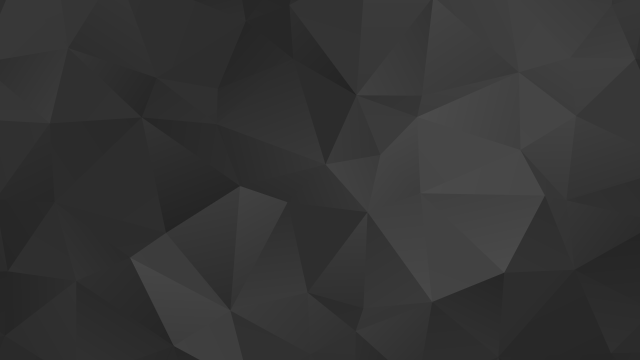
A Shadertoy shader for this background:

```glsl
// Dark charcoal low-poly background of softly shaded, irregular triangles.

const float CELL_SIZE = 0.205;   // mesh spacing, in canvas heights
const float JITTER = 0.84;       // vertex wander, in cells (below 1 keeps quads simple)
const float BASE_TONE = 0.147;
const float FACET_RANGE = 0.042;
const float GLOW_RANGE = 0.112;
const float SLOPE_RANGE = 0.045;

float hash(vec2 p) {
    return fract(sin(dot(p, vec2(127.1, 311.7))) * 43758.5453);
}

float cross2(vec2 a, vec2 b) {
    return a.x * b.y - a.y * b.x;
}

// Mesh vertex: a grid point moved at random inside its own cell.
vec2 meshVertex(vec2 id) {
    vec2 offset = vec2(hash(id + 3.7), hash(id + 41.3)) - 0.5;
    return id + JITTER * offset;
}

float glow(vec2 p, vec2 centre, float radius) {
    vec2 d = (p - centre) / radius;
    return exp(-dot(d, d));
}

// Broad pools of light, in canvas heights.
float lightField(vec2 p) {
    float light = glow(p, vec2(1.25, 0.48), 0.33);
    light += glow(p, vec2(1.58, 0.87), 0.33);
    light += 0.8 * glow(p, vec2(0.60, 0.18), 0.23);
    light += 0.6 * glow(p, vec2(1.15, 0.95), 0.20);
    light += 0.5 * glow(p, vec2(0.05, 0.90), 0.20);
    return min(light, 1.1);
}

// Distance to the inside of a counter-clockwise edge.
float edgeDistance(vec2 p, vec2 a, vec2 b) {
    vec2 edge = b - a;
    return cross2(edge, p - a) / max(length(edge), 1e-4);
}

float triangleCoverage(vec2 p, vec2 a, vec2 b, vec2 c, float pixel) {
    float inside = min(edgeDistance(p, a, b),
                       min(edgeDistance(p, b, c), edgeDistance(p, c, a)));
    return clamp(0.5 + inside / pixel, 0.0, 1.0);
}

// Flat tone of a facet plus a gentle slope in a random direction.
float facetTone(vec2 p, vec2 centre) {
    float angle = 6.2832 * hash(centre + 5.1);
    vec2 direction = vec2(cos(angle), sin(angle));
    float slope = SLOPE_RANGE * hash(centre + 9.2) * dot(p - centre, direction);
    float light = lightField(centre * CELL_SIZE) * mix(0.55, 1.1, hash(centre + 2.4));
    return BASE_TONE + FACET_RANGE * hash(centre) + GLOW_RANGE * light + slope;
}

// Weighted tone in x, weight in y.
vec2 shadeTriangle(vec2 p, vec2 a, vec2 b, vec2 c, float pixel) {
    float coverage = triangleCoverage(p, a, b, c, pixel);
    return coverage * vec2(facetTone(p, (a + b + c) / 3.0), 1.0);
}

// Split a quad along its shorter diagonal that stays inside it.
vec2 shadeQuad(vec2 p, vec2 id, float pixel) {
    vec2 a = meshVertex(id);
    vec2 b = meshVertex(id + vec2(1.0, 0.0));
    vec2 c = meshVertex(id + vec2(1.0, 1.0));
    vec2 d = meshVertex(id + vec2(0.0, 1.0));
    bool acInside = min(cross2(b - a, c - a), cross2(c - a, d - a)) > 0.0;
    bool bdInside = min(cross2(c - b, d - b), cross2(d - b, a - b)) > 0.0;
    bool acShorter = distance(a, c) < distance(b, d);
    if (acInside && (acShorter || !bdInside)) {
        return shadeTriangle(p, a, b, c, pixel) + shadeTriangle(p, a, c, d, pixel);
    }
    return shadeTriangle(p, b, c, d, pixel) + shadeTriangle(p, b, d, a, pixel);
}

void mainImage(out vec4 fragColor, in vec2 fragCoord) {
    vec2 p = fragCoord / iResolution.y / CELL_SIZE;
    float pixel = 1.0 / (iResolution.y * CELL_SIZE);

    // Blend all facets that touch this point.
    vec2 sum = vec2(0.0);
    for (int y = -1; y <= 1; y++) {
        for (int x = -1; x <= 1; x++) {
            sum += shadeQuad(p, floor(p) + vec2(x, y), pixel);
        }
    }
    float tone = sum.x / max(sum.y, 1e-4);
    fragColor = vec4(vec3(tone), 1.0);
}
```
